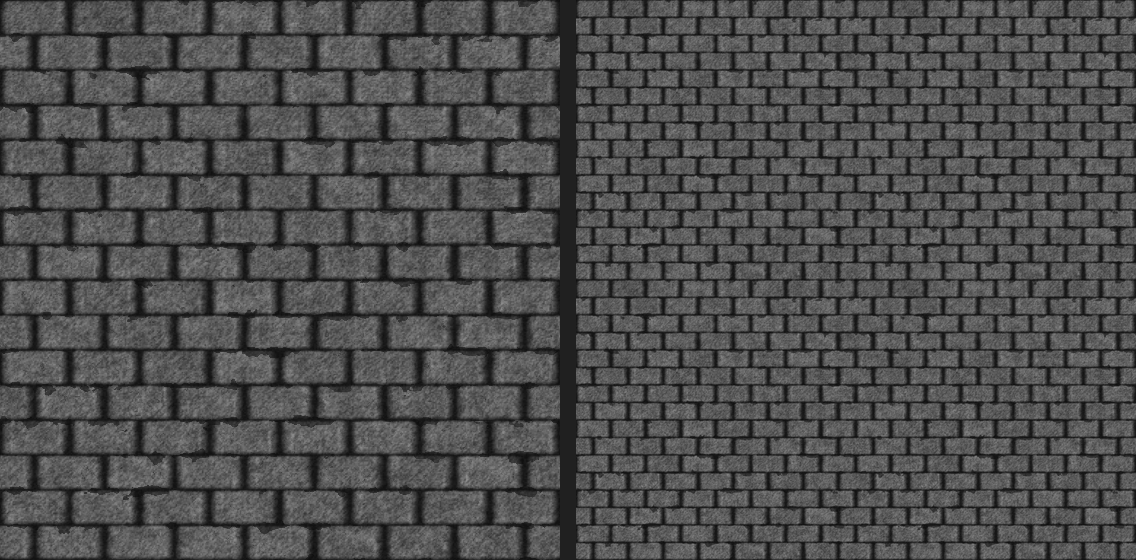
Left, the tile; right, the same tile 2 across and 2 down.
Give the GLSL for this texture, as a three.js fragment shader.

```glsl
// Running-bond wall of dark, rounded grey stone blocks with chipped edges, 8 across and 16 down.
varying vec2 vUv;

float hash(vec2 p) {
  return fract(sin(dot(p, vec2(127.1, 311.7))) * 43758.5453);
}

// Value noise that wraps after "period" cells.
float noise(vec2 p, vec2 period) {
  vec2 i = floor(p);
  vec2 f = fract(p);
  f = f * f * (3.0 - 2.0 * f);
  vec2 a = mod(i, period);
  vec2 b = mod(i + 1.0, period);
  return mix(mix(hash(a), hash(vec2(b.x, a.y)), f.x),
             mix(hash(vec2(a.x, b.y)), hash(b), f.x), f.y);
}

float fbm(vec2 uv, vec2 cells) {
  float sum = 0.0;
  float weight = 0.5;
  for (int i = 0; i < 4; i++) {
    sum += weight * noise(uv * cells, cells);
    cells *= 2.0;
    weight *= 0.5;
  }
  return sum / 0.9375;
}

void main() {
  vec2 uv = vUv;

  // Block layout: every other row is shifted by half a block.
  vec2 p = uv * vec2(8.0, 16.0);
  p.x += 0.5 * mod(floor(p.y) + 1.0, 2.0);
  vec2 id = mod(floor(p), vec2(8.0, 16.0));
  vec2 q = fract(p) * vec2(2.0, 1.0);

  // Distances to the block edges, in block heights, roughened by noise.
  float rough = fbm(uv, vec2(64.0)) - 0.5;
  float left = q.x + 0.10 * rough;
  float right = 2.0 - q.x + 0.10 * rough;
  float bottom = q.y + 0.06 * rough;
  float top = 1.0 - q.y + 0.06 * rough;

  // Stone face: block tone, mottling, fine grain and slanted scratches.
  float mottle = fbm(uv, vec2(40.0, 48.0));
  float grain = noise(uv * 384.0, vec2(384.0));
  vec2 slant = vec2(uv.x - uv.y, uv.x + uv.y) * vec2(230.0, 110.0);
  float scratch = noise(slant, vec2(230.0, 110.0));
  float stone = 0.372 + 0.03 * (hash(id + 3.7) - 0.5);
  stone += 0.16 * (mottle - 0.5) + 0.13 * (grain - 0.5) + 0.14 * (scratch - 0.5);

  // Thin dark veins and small pits.
  float vein = abs(fbm(uv, vec2(50.0, 60.0)) - 0.46);
  stone -= 0.055 * (1.0 - smoothstep(0.0, 0.03, vein)) * smoothstep(0.4, 0.65, mottle + 0.2 * rough);
  stone -= 0.12 * smoothstep(0.80, 0.95, noise(uv * 120.0, vec2(120.0))) * smoothstep(0.5, 0.7, scratch);

  // Pale worn ridges where the face turns towards the sides.
  float ridge = exp(-pow((left - 0.34) / 0.06, 2.0)) + exp(-pow((right - 0.29) / 0.06, 2.0));
  stone += 0.06 * ridge * smoothstep(0.25, 0.65, noise(uv * vec2(32.0, 80.0), vec2(32.0, 80.0)));

  // Chips eat into the top edge, and more rarely the bottom one.
  float ragged = fbm(uv, vec2(36.0, 48.0));
  float wear = 0.10 * hash(id + 11.3);
  float chipTop = smoothstep(0.0, 0.025, ragged + wear - 0.54 - 1.15 * top);
  float chipBottom = smoothstep(0.0, 0.025, ragged + wear - 0.62 - 1.6 * bottom);
  float chip = max(chipTop, chipBottom);
  stone = mix(stone, 0.15 + 0.07 * (grain - 0.5) + 0.05 * scratch, 0.85 * chip);

  // Rounded sides fall into broad shadow; the bed joints stay narrow.
  float sides = smoothstep(-0.02, 0.24, left) * smoothstep(-0.01, 0.30, right);
  float beds = smoothstep(-0.03, 0.09, top) * smoothstep(-0.02, 0.13, bottom);
  stone *= mix(0.22, 1.0, sides) * mix(0.38, 1.0, beds);

  // Joint outline with rounded corners.
  vec2 corner = abs(q - vec2(1.0, 0.5)) - vec2(0.82, 0.34);
  float outline = length(max(corner, 0.0)) + min(max(corner.x, corner.y), 0.0) - 0.14;
  float joint = smoothstep(-0.03, 0.04, outline - 0.07 * rough);
  stone = mix(stone, 0.065 + 0.06 * grain, 0.8 * joint);

  gl_FragColor = vec4(vec3(clamp(stone, 0.03, 0.6)), 1.0);
}
```
